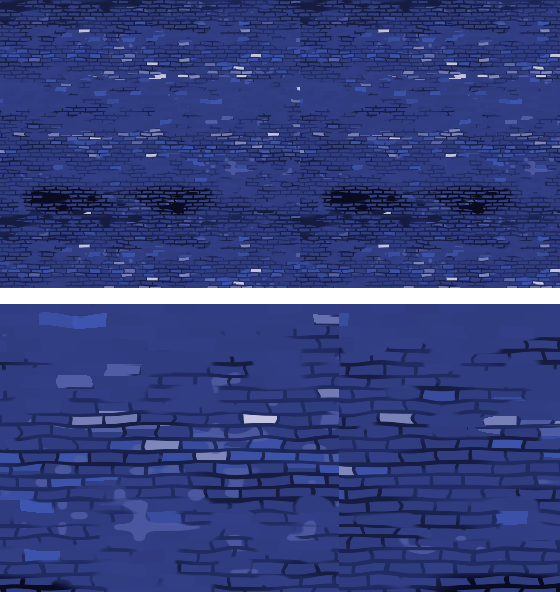
Top, the full canvas; bottom, a detail of the centre.
A WebGL 1 fragment shader for this texture:

```glsl
precision highp float;
// Weathered indigo brick wall: worn joints, chalky and bright courses, soot mounds, in repeating panels.

#define PANEL vec2(0.535, 0.747)  // panel size as a share of the canvas
#define BRICKS vec2(26.0, 52.0)   // bricks across and courses down a panel
#define BRICK_ASPECT 2.78
#define JOINT 0.15                // half joint width in course heights
#define WALL vec3(0.19, 0.24, 0.51)
#define MORTAR vec3(0.125, 0.17, 0.385)
#define SOOT vec3(0.035, 0.045, 0.13)
#define BLUE vec3(0.24, 0.33, 0.68)
#define MAUVE vec3(0.31, 0.36, 0.64)
#define CHALK vec3(0.50, 0.53, 0.73)
#define WHITE vec3(0.76, 0.77, 0.88)

uniform vec2 u_resolution;

float hash(vec2 p) {
  vec3 q = fract(vec3(p.xyx) * 0.1031);
  q += dot(q, q.yzx + 33.33);
  return fract((q.x + q.y) * q.z);
}

float noise(vec2 p) {
  vec2 i = floor(p), f = fract(p);
  f = f * f * (3.0 - 2.0 * f);
  return mix(mix(hash(i), hash(i + vec2(1.0, 0.0)), f.x),
             mix(hash(i + vec2(0.0, 1.0)), hash(i + vec2(1.0, 1.0)), f.x), f.y);
}

// Soft band around a centre, wrapping at the panel edge
float band(float v, float centre, float width) {
  float d = (fract(v - centre + 0.5) - 0.5) / width;
  return exp(-d * d);
}

void main() {
  vec2 uv = gl_FragCoord.xy / u_resolution;
  vec2 panel = fract(vec2(uv.x, 1.0 - uv.y) / PANEL);
  vec2 grid = panel * BRICKS + 7.0;
  float pixel = BRICKS.y / (PANEL.y * u_resolution.y);

  // Horizontal zones of wear
  float plain = band(panel.y, 0.45, 0.07) + 0.6 * band(panel.y, 0.18, 0.05)
              + 0.6 * band(panel.y, 0.58, 0.03);
  float ragged = band(panel.y, 0.02, 0.06) + 0.4 * band(panel.y, 0.11, 0.04);
  float bright = band(panel.y, 0.28, 0.06) + band(panel.y, 0.68, 0.045);
  float chalky = band(panel.y, 0.345, 0.014) + band(panel.y, 0.63, 0.014);
  float mound = band(panel.x, 0.22, 0.12) + band(panel.x, 0.60, 0.11);
  float sooty = band(panel.y, 0.925, 0.065) * (0.3 + mound);
  float broad = noise(grid * vec2(0.22, 0.3) + 40.0);

  // Uneven courses with staggered bricks
  vec2 wobble = vec2(noise(grid * 1.7), noise(grid * vec2(1.1, 0.9) + 19.0)) - 0.5;
  vec2 g = grid + wobble * vec2(0.16, 0.4);
  float course = floor(g.y);
  g.x += 0.5 * mod(course, 2.0) + 0.35 * hash(vec2(course, 3.0));
  vec2 id = floor(g);
  vec2 cell = fract(g);
  vec2 edge = min(cell, 1.0 - cell) * vec2(BRICK_ASPECT, 1.0);
  float gap = min(edge.x, edge.y);

  // Brick faces: mostly plain, some blue, mauve, chalk or white
  float pick = hash(id + 11.0);
  float shade = hash(id + 57.0);
  vec3 face = WALL * (0.97 + 0.06 * shade);
  float blueChance = 0.025 + 0.65 * bright * smoothstep(0.3, 0.75, broad);
  face = mix(face, mix(WALL, BLUE, 0.55 + 0.5 * shade), step(pick, blueChance));
  float chalkChance = 0.012 + 0.05 * bright + 0.65 * chalky * smoothstep(0.3, 0.6, broad);
  float chalked = step(hash(id + 83.0), chalkChance);
  vec3 chalk = mix(MAUVE, CHALK, smoothstep(0.1, 0.7, shade));
  chalk = mix(chalk, WHITE, step(0.78, shade));
  face = mix(face, chalk, chalked);

  // Ragged mauve smears
  float smear = noise(grid * vec2(1.8, 1.1) + 71.0);
  float smearZone = smoothstep(0.5, 0.75, noise(grid * vec2(0.2, 0.16) + 5.0)) * (1.0 - 0.7 * plain);
  face = mix(face, MAUVE, 0.85 * smoothstep(0.0, 0.08, smear - 1.0 + 0.32 * smearZone));

  // Broken joints, swelling into dark patches in the ragged zones
  float wear = 0.6 * noise(grid * vec2(0.9, 0.8) + 31.0) + 0.4 * noise(grid * vec2(0.14, 0.25));
  float level = 0.59 - 0.22 * plain + 0.22 * ragged + 0.12 * bright + 0.35 * sooty + 0.2 * chalked;
  float present = smoothstep(-0.04, 0.04, level - wear);
  float soot = smoothstep(0.32, 0.62, sooty * (0.55 + 0.9 * noise(grid * vec2(0.5, 0.6) + 90.0)));
  float halfWidth = JOINT * (0.8 + 0.4 * noise(grid * 1.3 + 13.0)) + 0.05 * soot + 0.05 * ragged;
  float joint = present * (1.0 - smoothstep(-0.5, 0.5, (gap - halfWidth) / pixel));
  float chip = noise(grid * vec2(0.8, 1.1) + 23.0);
  float patchMask = smoothstep(0.0, 0.08, chip - 1.0 + 0.33 * min(ragged + sooty, 1.1));
  float dark = max(joint, patchMask);

  float depth = noise(grid * vec2(0.4, 0.7) + 61.0);
  vec3 mortar = MORTAR * (1.0 - 0.35 * smoothstep(0.45, 0.8, depth + 0.25 * ragged));
  mortar = mix(mortar, SOOT, soot);
  gl_FragColor = vec4(mix(face, mortar, dark), 1.0);
}
```
